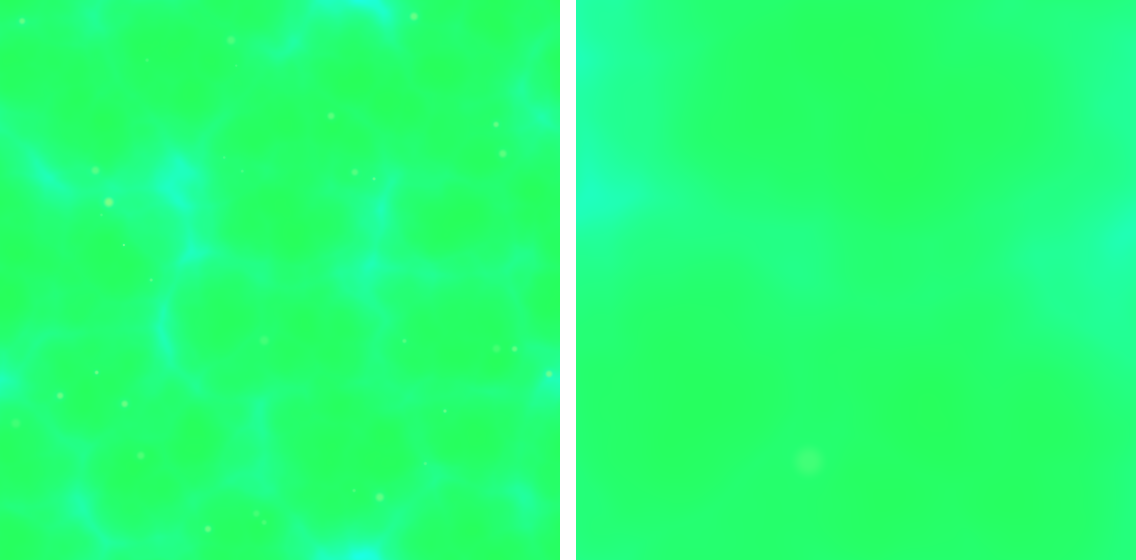
Left, the full canvas; right, a detail of the centre.
Reproduce this texture procedurally as a three.js fragment shader.

```glsl
#define CELLS 6.0
#define FINE_CELLS 13.0
#define FINE_AMOUNT 0.13
#define SOFTNESS 40.0
#define WARP 0.06
#define MOTTLE 0.06
#define GRAINS 34
#define BASE_BLUE 0.378
#define BLUE_RANGE 0.5
#define GRAIN_COLOR vec3(0.52, 1.0, 0.52)

varying vec2 vUv;

vec2 hash2(vec2 p) {
  vec3 q = fract(vec3(p.xyx) * vec3(0.1031, 0.1030, 0.0973));
  q += dot(q, q.yzx + 33.33);
  return fract((q.xx + q.yz) * q.zy);
}

// Value noise that wraps after a whole number of periods
float tileNoise(vec2 uv, float period, float seed) {
  vec2 p = uv * period;
  vec2 i = floor(p);
  vec2 f = p - i;
  f = f * f * f * (f * (f * 6.0 - 15.0) + 10.0);
  vec2 lo = mod(i, period) + seed;
  vec2 hi = mod(i + 1.0, period) + seed;
  float bottom = mix(hash2(lo).x, hash2(vec2(hi.x, lo.y)).x, f.x);
  float top = mix(hash2(vec2(lo.x, hi.y)).x, hash2(hi).x, f.x);
  return mix(bottom, top, f.y);
}

float fbm(vec2 uv, float period, float seed) {
  float sum = 0.0;
  float weight = 0.5;
  for (int i = 0; i < 3; i++) {
    sum += weight * (tileNoise(uv, period, seed) - 0.5);
    period *= 2.0;
    seed += 19.0;
    weight *= 0.5;
  }
  return sum;
}

// Slightly softened distance to the nearest scattered cell centre
float cellDistance(vec2 uv, float count, float seed) {
  vec2 p = uv * count;
  vec2 cell = floor(p);
  float sum = 0.0;
  for (int y = -2; y <= 2; y++) {
    for (int x = -2; x <= 2; x++) {
      vec2 c = cell + vec2(float(x), float(y));
      vec2 centre = c + hash2(mod(c, count) + seed);
      sum += exp(-SOFTNESS * length(p - centre));
    }
  }
  return -log(sum) / SOFTNESS;
}

// Pale specks: x is the core, y the faint halo
vec2 grains(vec2 uv) {
  vec2 glow = vec2(0.0);
  for (int i = 0; i < GRAINS; i++) {
    float id = float(i);
    vec2 place = hash2(vec2(id + 3.0, 91.0));
    vec2 look = hash2(vec2(id + 57.0, 23.0));
    float radius = mix(0.003, 0.0125, look.x);
    float strength = mix(0.3, 1.0, look.y);
    float d = length(fract(uv - place + 0.5) - 0.5);
    glow.x += strength * (1.0 - smoothstep(radius * 0.2, radius, d));
    glow.y += strength * (1.0 - smoothstep(0.0, radius * 2.0, d));
  }
  return min(glow, 1.0);
}

void main() {
  // Large cells with irregular outlines and uneven size
  vec2 bend = vec2(fbm(vUv, 8.0, 11.0), fbm(vUv, 8.0, 143.0));
  vec2 bent = vUv + WARP * bend;
  float d = cellDistance(bent, CELLS, 7.0);
  d *= 1.03 + 0.24 * (tileNoise(vUv, 3.0, 61.0) - 0.5);
  d = max(d + 0.16 * fbm(vUv, 14.0, 211.0), 0.0);

  // Ridges brighten gently, junctions strongly up to a limit
  float glow = 0.27 * d * d + 0.17 * pow(d, 8.0);
  glow /= pow(1.0 + pow(glow / BLUE_RANGE, 4.0), 0.25);

  // Smaller cells and mottling, stronger where it is bright
  float fine = cellDistance(bent, FINE_CELLS, 401.0);
  float detail = FINE_AMOUNT * (fine * fine - 0.22) + MOTTLE * fbm(vUv, 26.0, 307.0);
  float blue = BASE_BLUE + glow + detail * (0.6 + 2.5 * glow);
  blue = max(blue, 0.345);

  // Green to cyan ramp with specks on top
  vec2 speck = grains(vUv);
  blue += 0.09 * speck.y;
  vec3 color = vec3(0.15 - 0.08 * (blue - 0.38), 1.0, blue);
  color = mix(color, GRAIN_COLOR, 0.9 * speck.x);
  gl_FragColor = vec4(color, 1.0);
}
```
